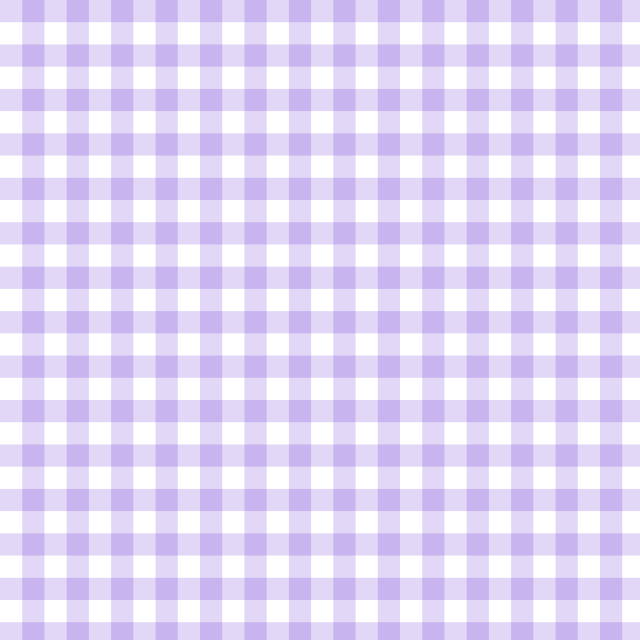
A WebGL 1 fragment shader for this pattern:

```glsl
precision highp float;
// Lilac gingham: equal-width vertical and horizontal bands on white.
// Each band is a periodic distance function, box-filtered over one pixel;
// the two coverages blend to white, a single tint, or a deep crossing.

#define REPEATS 14.4                       // periods across and down
#define BAND_WIDTH 0.5                     // band share of one period
#define COLUMN_CENTER 0.75                 // band centre, from the left edge
#define ROW_CENTER 0.25                    // band centre, from the top edge
#define GROUND vec3(1.0, 1.0, 1.0)
#define SINGLE_TINT vec3(0.886, 0.845, 0.967)
#define CROSS_TINT vec3(0.784, 0.708, 0.938)

uniform vec2 u_resolution;

// Coverage of a repeating band; position and pixel are in periods.
float bandCoverage(float position, float center, float pixel) {
  float offset = abs(fract(position - center + 0.5) - 0.5);
  return clamp((0.5 * BAND_WIDTH - offset) / pixel + 0.5, 0.0, 1.0);
}

void main() {
  vec2 uv = gl_FragCoord.xy / u_resolution;
  vec2 pixel = REPEATS / u_resolution;

  // Columns count from the left, rows from the top.
  float column = bandCoverage(uv.x * REPEATS, COLUMN_CENTER, pixel.x);
  float row = bandCoverage((1.0 - uv.y) * REPEATS, ROW_CENTER, pixel.y);

  // Blend along the column first, then across the row.
  vec3 betweenRows = mix(GROUND, SINGLE_TINT, column);
  vec3 insideRow = mix(SINGLE_TINT, CROSS_TINT, column);
  gl_FragColor = vec4(mix(betweenRows, insideRow, row), 1.0);
}
```
